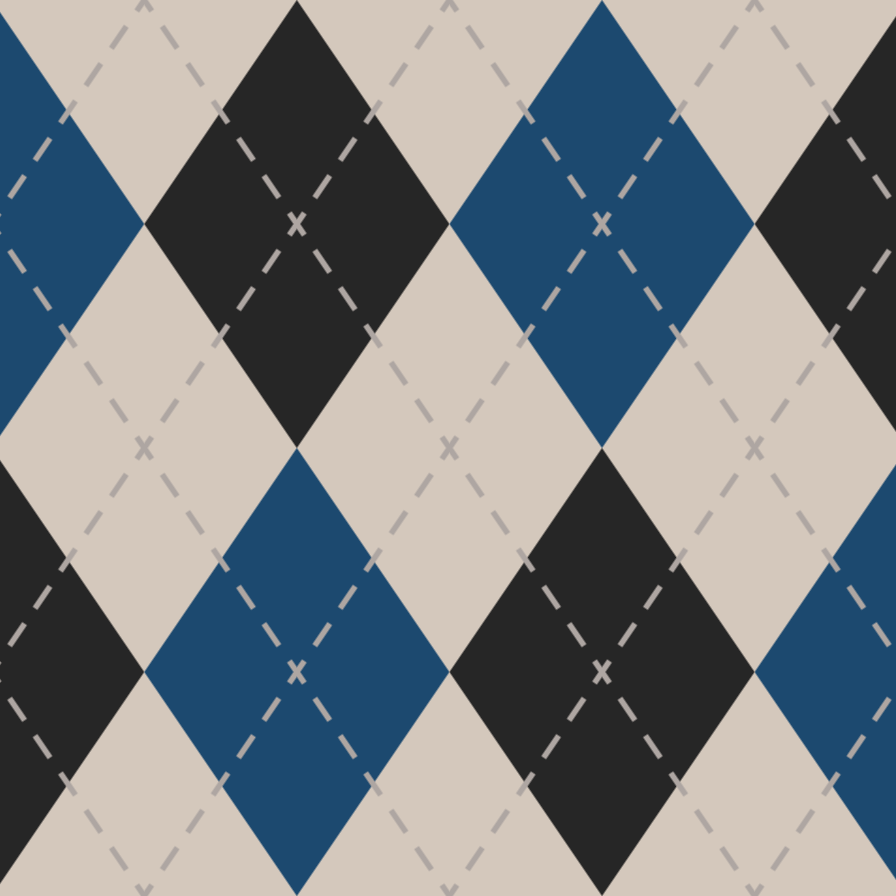
Write a three.js fragment shader that draws this pattern.

```glsl
// Argyle: blue and charcoal diamonds alternate on a cream ground, under a
// lattice of dashed stitches. Coordinates are scaled so each diamond is
// |x|+|y| < 1 in a cell of period 2; edges are smoothed by true distance.

#define HALF_SIZE vec2(0.1703, 0.25)
#define ANCHOR vec2(0.3313, 0.75)
#define STITCH_WIDTH 0.0063
#define DASHES_PER_SIDE 6.0
#define DASH_FILL 0.59
#define SOFTNESS 0.002
#define CREAM vec3(0.831, 0.784, 0.737)
#define BLUE vec3(0.110, 0.286, 0.435)
#define CHARCOAL vec3(0.149, 0.149, 0.149)
#define THREAD vec3(0.682, 0.651, 0.635)

varying vec2 vUv;

// Coverage from a signed distance, positive inside
float coverage(float inside) {
  return clamp(inside / SOFTNESS + 0.5, 0.0, 1.0);
}

// Dashed rising diagonals through the diamond centres
float stitches(vec2 p) {
  // Shift the nearest diagonal onto the origin
  p.x -= 2.0 * floor((p.x - p.y) * 0.5 + 0.5);
  vec2 q = p * HALF_SIZE;
  vec2 along = normalize(HALF_SIZE);
  float across = abs(q.x * along.y - q.y * along.x);

  // A dash is centred on every crossing
  float period = length(HALF_SIZE) / DASHES_PER_SIDE;
  float fromDash = abs(fract(dot(q, along) / period + 0.5) - 0.5) * period;
  return coverage(0.5 * STITCH_WIDTH - across)
       * coverage(0.5 * DASH_FILL * period - fromDash);
}

void main() {
  vec2 p = (vUv - ANCHOR) / HALF_SIZE;

  // Diamonds in checkerboard colours
  vec2 cell = floor(p * 0.5 + 0.5);
  vec2 local = abs(p - 2.0 * cell);
  float inside = (1.0 - local.x - local.y) / length(1.0 / HALF_SIZE);
  vec3 fill = mix(CHARCOAL, BLUE, mod(cell.x + cell.y, 2.0));
  vec3 color = mix(CREAM, fill, coverage(inside));

  // Both stitch directions, one mirrored
  float thread = max(stitches(p), stitches(vec2(-p.x, p.y)));
  color = mix(color, THREAD, thread);

  gl_FragColor = vec4(color, 1.0);
}
```
